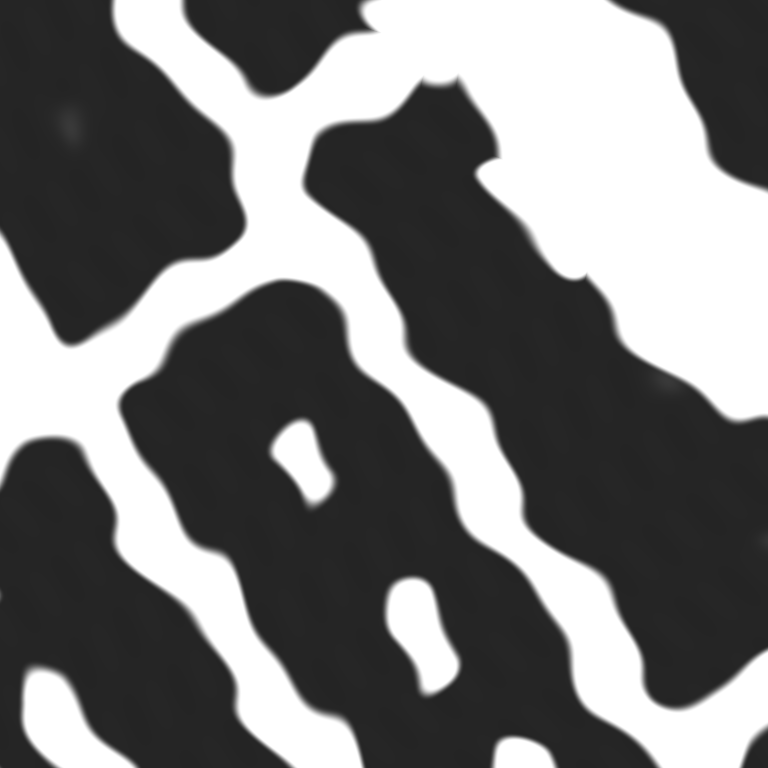
Give the GLSL for this pattern, as a WebGL 1 fragment shader.

```glsl
precision highp float;

uniform vec2 u_resolution;

const vec3 INK = vec3(0.145);
const vec3 PAPER = vec3(1.0);
const float GRAIN_ANGLE = 0.607;
const float FIRST_CHANNEL = 0.345;
const float COLUMN_PITCH = 0.385;
const float ROW_PITCH = 0.96;
const float HOLE_PITCH = 0.27;

vec2 wobble(vec2 p, float freq) {
  return vec2(sin(freq * p.y + 1.7 * sin(freq * 0.6 * p.x)),
              sin(freq * p.x + 1.3 * sin(freq * 0.7 * p.y + 2.0)));
}

// Half width of the channel left of a column; the third one is a wide wedge
float channelHalfWidth(float column, float along) {
  float wedge = mix(0.12, -0.06, smoothstep(0.0, 0.45, along));
  return abs(column - 2.0 - 1.0) < 0.5 ? wedge : 0.035;
}

// Signed distance to a rounded block, negative inside
float blockDistance(vec2 q, float column, float radius) {
  float left = FIRST_CHANNEL + (column - 1.0) * COLUMN_PITCH;
  float right = left + COLUMN_PITCH;
  float rowStart = -0.36 - 0.11 * max(column - 1.0, 0.0);
  float row = mod(q.y - rowStart + 0.5 * ROW_PITCH, ROW_PITCH) - 0.5 * ROW_PITCH;
  vec2 edge = vec2(max(channelHalfWidth(column, q.y) - (q.x - left),
                       channelHalfWidth(column + 1.0, q.y) - (right - q.x)),
                   0.038 - abs(row));
  vec2 v = edge + radius;
  return length(max(v, 0.0)) + min(max(v.x, v.y), 0.0) - radius;
}

// x: signed distance to the nearest hole, y: strength of a faint spot instead
vec2 holeField(vec2 q, float column) {
  float shift = column - 1.0;
  float phase = -0.09 - 0.115 * shift;
  float index = floor((q.y - phase) / HOLE_PITCH + 0.5);
  float pick = fract(0.65 + 0.45 * column + 0.19 * index);
  vec2 center = vec2(FIRST_CHANNEL + (shift + 0.5) * COLUMN_PITCH + 0.06 * shift + 0.01,
                     phase + index * HOLE_PITCH);
  vec2 r = q - center;
  float halfLength = 0.03 + 0.12 * pick * pick;
  float capsule = length(vec2(r.x, max(abs(r.y) - halfLength, 0.0))) - 0.03;
  float isSpot = step(0.69, pick);
  return vec2(mix(capsule, 1.0, isSpot), isSpot * exp(-dot(r, r) * 2500.0));
}

void main() {
  vec2 p = gl_FragCoord.xy / min(u_resolution.x, u_resolution.y);

  // Axes across and along the blocks
  float c = cos(GRAIN_ANGLE), s = sin(GRAIN_ANGLE);
  vec2 grain = vec2(c * p.x + s * p.y, s * p.x - c * p.y);
  vec2 q = grain + 0.012 * wobble(grain, 24.0) + 0.006 * wobble(grain + 0.7, 47.0);

  // Blocks with holes cut out and slightly uneven edges
  float column = floor((q.x - FIRST_CHANNEL) / COLUMN_PITCH) + 1.0;
  vec2 hole = holeField(q, column);
  float field = max(blockDistance(q, column, 0.05), -hole.x);
  field += 0.006 * sin(19.0 * q.y + 11.0 * q.x);

  // Soft edge with a longer tail on the dark side
  float light = pow(smoothstep(-0.011, 0.004, field), 1.5);

  // Faint streaks and spots in the dark
  float streak = 0.004 * sin(grain.x * 90.0 + 2.0 * sin(grain.y * 9.0)) * sin(grain.y * 31.0);
  vec3 dark = INK + streak + 0.08 * hole.y;
  gl_FragColor = vec4(mix(dark, PAPER, light), 1.0);
}
```
